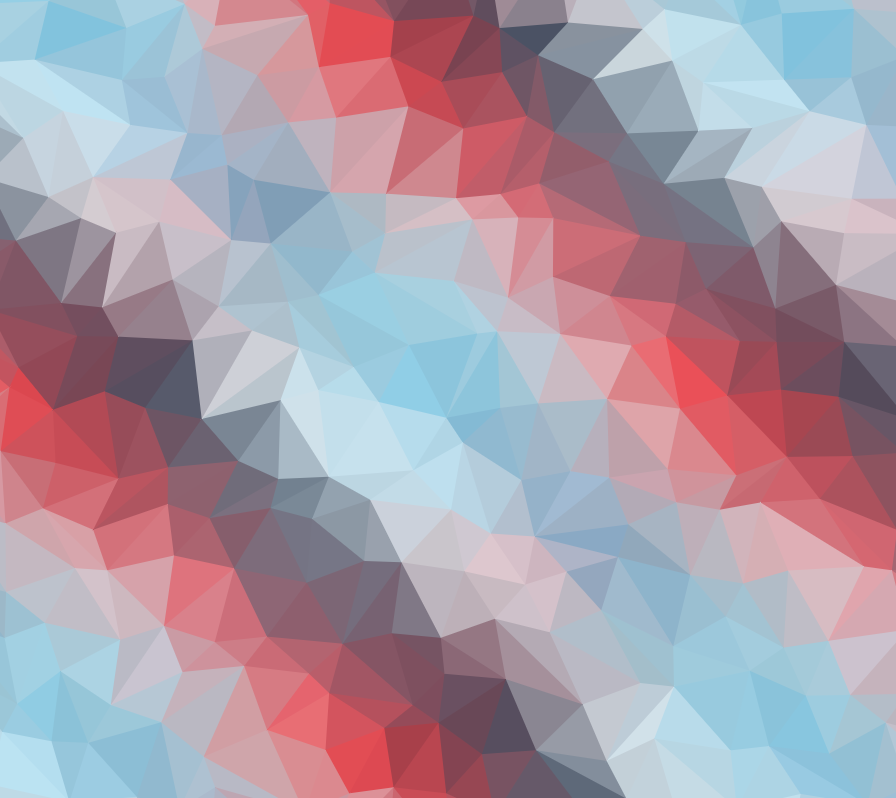
Write a Shadertoy shader that draws this background.

```glsl
// Low-poly mosaic: a jittered grid is split into flat triangles, each coloured
// from a smooth, repeating field of diagonal red, slate, white and blue bands.
// The two facets nearest each pixel are blended to antialias their shared edge.

const float CELLS = 14.2;        // grid cells per canvas height
const float JITTER = 0.7;        // vertex scatter, in cells
const float STAGGER = 0.15;      // alternating sideways shift of the rows
const float PERIOD = 0.8915;     // band repeat, in canvas heights
const vec2 FIELD_START = vec2(0.11, 0.044);  // first blue centre, from top left
const float SAMPLE_SCATTER = 0.35;  // wander of the colour sample, in cells
const float SHADE_RANGE = 0.07;     // brightness spread between facets

// Eight colours across the bands (blue to red, slate to pale),
// at four stations along them
const mat4x3 VIVID_WARM = mat4x3(.48, .75, .86, .66, .80, .86, .87, .65, .66, .93, .28, .31);
const mat4x3 VIVID_COOL = mat4x3(.52, .24, .29, .29, .32, .39, .84, .88, .90, .72, .87, .93);
const mat4x3 FADING_WARM = mat4x3(.63, .74, .83, .72, .67, .72, .84, .55, .58, .77, .30, .34);
const mat4x3 FADING_COOL = mat4x3(.58, .34, .39, .41, .47, .53, .73, .82, .87, .75, .88, .93);
const mat4x3 MUTED_WARM = mat4x3(.49, .62, .73, .67, .74, .78, .85, .75, .77, .87, .44, .48);
const mat4x3 MUTED_COOL = mat4x3(.51, .40, .46, .43, .49, .55, .82, .79, .81, .86, .73, .76);
const mat4x3 RISING_WARM = mat4x3(.61, .81, .88, .66, .81, .87, .80, .72, .76, .84, .44, .48);
const mat4x3 RISING_COOL = mat4x3(.57, .35, .41, .45, .29, .35, .72, .63, .67, .65, .75, .80);

// Integer hash giving two values in 0..1
vec2 hash2(ivec2 cell) {
    uvec2 v = uvec2(cell + 512) * 1664525u + 1013904223u;
    v.x += v.y * 1664525u;
    v.y += v.x * 1664525u;
    v ^= v >> 16u;
    v.x += v.y * 1664525u;
    v.y += v.x * 1664525u;
    v ^= v >> 16u;
    return vec2(v & 65535u) / 65535.0;
}

// Linear weights of four consecutive stops on a ring of the given size
vec4 ringWeights(float u, float first, float size) {
    vec4 gap = abs(mod(u - first - vec4(0, 1, 2, 3) + 0.5 * size, size) - 0.5 * size);
    return max(1.0 - gap, 0.0);
}

// Colour field: bands run down to the right, repeating each half period
vec3 bandColour(vec2 p) {
    vec2 q = (vec2(p.x, 1.0 - p.y) - FIELD_START) / PERIOD * 8.0;
    vec4 warm = ringWeights(q.x - q.y, 0.0, 8.0);
    vec4 cool = ringWeights(q.x - q.y, 4.0, 8.0);
    vec4 along = ringWeights(q.y, 0.0, 4.0);
    return along.x * (VIVID_WARM * warm + VIVID_COOL * cool)
         + along.y * (FADING_WARM * warm + FADING_COOL * cool)
         + along.z * (MUTED_WARM * warm + MUTED_COOL * cool)
         + along.w * (RISING_WARM * warm + RISING_COOL * cool);
}

vec3 facetColour(vec2 centre) {
    ivec2 seed = ivec2(floor(centre * 64.0));
    vec2 scatter = (hash2(seed) - 0.5) * SAMPLE_SCATTER;
    float shade = 1.0 + SHADE_RANGE * (hash2(seed + 7919).x - 0.5);
    return bandColour((centre + scatter) / CELLS) * shade;
}

vec2 gridVertex(ivec2 cell) {
    float shift = (cell.y & 1) == 0 ? STAGGER : -STAGGER;
    return vec2(cell) + vec2(shift, 0.0) + JITTER * (hash2(cell) - 0.5);
}

float cross2(vec2 a, vec2 b) { return a.x * b.y - a.y * b.x; }

// Signed distance to the line a-b, positive on its left
float edgeDistance(vec2 p, vec2 a, vec2 b) {
    vec2 e = b - a;
    return cross2(e, p - a) * inversesqrt(dot(e, e) + 1e-8);
}

// Keep the two facets that hold the pixel most deeply: centre, depth
void rankFacet(vec2 p, vec2 a, vec2 b, vec2 c, inout vec3 best, inout vec3 second) {
    float depth = min(edgeDistance(p, a, b), min(edgeDistance(p, b, c), edgeDistance(p, c, a)));
    vec3 facet = vec3((a + b + c) / 3.0, depth);
    if (depth > best.z) {
        second = best;
        best = facet;
    } else if (depth > second.z) {
        second = facet;
    }
}

void mainImage(out vec4 fragColor, in vec2 fragCoord) {
    vec2 p = fragCoord / iResolution.y * CELLS;
    float pixel = CELLS / iResolution.y;
    ivec2 corner = ivec2(floor(p - 0.5));
    vec3 best = vec3(0.0, 0.0, -9.0);
    vec3 second = best;

    // Only the four cells around the nearest grid point can reach the pixel
    for (int y = 0; y < 2; y++) {
        ivec2 cell = corner + ivec2(0, y);
        vec2 a = gridVertex(cell);
        vec2 d = gridVertex(cell + ivec2(0, 1));
        for (int x = 1; x < 3; x++) {
            vec2 b = gridVertex(cell + ivec2(x, 0));
            vec2 c = gridVertex(cell + ivec2(x, 1));
            // Split along the diagonal that leaves the fuller triangles
            float splitAC = min(cross2(b - a, c - a), cross2(c - a, d - a));
            float splitBD = min(cross2(b - a, d - a), cross2(c - b, d - b));
            bool useAC = splitAC > splitBD;
            rankFacet(p, a, b, useAC ? c : d, best, second);
            rankFacet(p, useAC ? a : b, c, d, best, second);
            a = b;
            d = c;
        }
    }

    // Blend across the shared edge by pixel coverage
    vec2 cover = clamp(vec2(best.z, second.z) / pixel + 0.5, 0.001, 1.0);
    vec3 colour = facetColour(best.xy);
    if (cover.y > 0.001) colour = mix(colour, facetColour(second.xy), cover.y / (cover.x + cover.y));
    fragColor = vec4(clamp(colour, 0.0, 1.0), 1.0);
}
```
